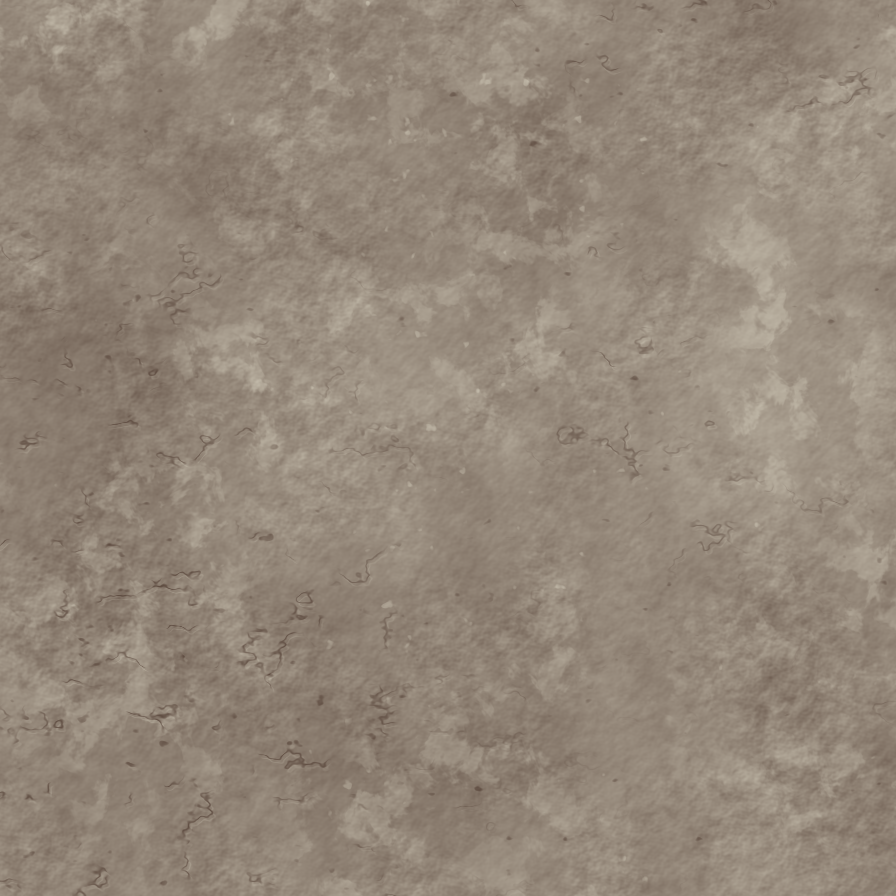
This texture is drawn by a WebGL 2 fragment shader. Its source:

```glsl
#version 300 es
precision highp float;
// Weathered grey-brown plaster with crumbled pale blotches, broken cracks, pits and a diagonal grain.

#define BASE_TONE 0.44
#define CLOUD_AMOUNT 0.42
#define MOTTLE_AMOUNT 0.25
#define BLOTCH_AMOUNT 0.40
#define FINE_AMOUNT 0.20
#define RELIEF_AMOUNT 0.40
#define GRAIN_AMOUNT 0.15
#define CRACK_AMOUNT 0.75
#define PIT_AMOUNT 0.60
#define FLECK_AMOUNT 0.50
#define DARK_COLOR vec3(0.49, 0.43, 0.38)
#define LIGHT_COLOR vec3(0.68, 0.64, 0.58)

uniform vec2 u_resolution;
out vec4 fragColor;

// Integer hash giving two values in 0..1 per lattice cell
vec2 hash2(vec2 cell) {
  uvec2 v = uvec2(ivec2(cell)) * 1664525u + 1013904223u;
  v.x += v.y * 1664525u;
  v.y += v.x * 1664525u;
  v ^= v >> 16u;
  v.x += v.y * 1664525u;
  v.y += v.x * 1664525u;
  v ^= v >> 16u;
  return vec2(v & 65535u) / 65535.0;
}

float cornerSlope(vec2 cell, vec2 toPoint) {
  float angle = 6.2832 * hash2(cell).x;
  return dot(vec2(cos(angle), sin(angle)), toPoint);
}

// Gradient noise, roughly -0.7..0.7
float noise(vec2 p) {
  vec2 i = floor(p), f = p - i;
  vec2 u = f * f * f * (f * (f * 6.0 - 15.0) + 10.0);
  vec2 e = vec2(1.0, 0.0);
  return mix(mix(cornerSlope(i, f), cornerSlope(i + e.xy, f - e.xy), u.x),
             mix(cornerSlope(i + e.yx, f - e.yx), cornerSlope(i + e.xx, f - e.xx), u.x), u.y);
}

float fbm(vec2 p, int octaves, float roughness) {
  float sum = 0.0, gain = 1.0;
  for (int i = 0; i < octaves; i++) {
    sum += gain * noise(p);
    p = mat2(1.6, 1.2, -1.2, 1.6) * p + 17.3;
    gain *= roughness;
  }
  return sum;
}

// Thin jagged lines along the zero level of a rough noise field, broken by gaps
float cracks(vec2 p) {
  float ridge = abs(fbm(p * vec2(7.0, 10.0) + 41.0, 5, 0.6));
  float gaps = smoothstep(0.0, 0.35, fbm(p * 17.0 + 71.0, 3, 0.6));
  return gaps * (1.0 - smoothstep(0.0, 0.055, ridge));
}

// Ragged specks: peaks of rough noise, kept only where the local limit is low
float specks(vec2 p, float density, float limit) {
  float peak = fbm(p * density, 3, 0.5);
  return smoothstep(limit, limit + 0.22, peak);
}

// Surface height for the raking light
float surface(vec2 p) {
  return fbm(p * vec2(30.0, 36.0) + 7.0, 4, 0.62);
}

void main() {
  vec2 p = gl_FragCoord.xy / min(u_resolution.x, u_resolution.y);
  vec2 warp = vec2(noise(p * 24.0 + 5.0), noise(p * 24.0 + 29.0));

  // Broad stains and medium mottling
  float tone = BASE_TONE + 0.14 * (p.x - 0.5);
  tone += CLOUD_AMOUNT * fbm(p * 2.6 + 3.0, 4, 0.5);
  tone += MOTTLE_AMOUNT * fbm(p * 10.0 + 0.1 * warp + 13.0, 5, 0.6);

  // Pale crumbled blotches, clustered and denser along a falling diagonal
  float band = exp(-pow(5.0 * (p.x + p.y - 1.1), 2.0));
  float cluster = smoothstep(-0.2, 0.45, fbm(p * 3.2 + 57.0, 3, 0.5) + 0.28 * band);
  float blotch = smoothstep(0.0, 0.32, fbm(p * 17.0 + 0.2 * warp + 91.0, 5, 0.62));
  tone += BLOTCH_AMOUNT * blotch * cluster;

  // Fine mottling, raking light on the relief and slanted grain
  float rough = 0.55 + 0.9 * smoothstep(-0.3, 0.4, fbm(p * 5.0 + 23.0, 3, 0.5));
  tone += FINE_AMOUNT * rough * fbm(p * 48.0 + 0.3 * warp, 3, 0.7);
  tone += RELIEF_AMOUNT * rough * (surface(p + vec2(0.0016, -0.0022)) - surface(p));
  vec2 slant = mat2(0.73, -0.68, 0.68, 0.73) * p;
  tone += GRAIN_AMOUNT * noise(slant * vec2(70.0, 190.0));

  // Cracks with a lit rim, strongest towards the lower left
  float worn = 1.0 - smoothstep(0.15, 0.7, length(p - vec2(0.05, 0.25)));
  worn = max(worn, 0.7 * smoothstep(0.05, 0.4, fbm(p * 3.5 + 83.0, 2, 0.5)));
  worn = 0.12 + 0.88 * worn;
  float rim = cracks(p + vec2(-0.003, 0.004));
  float groove = cracks(p);
  tone += CRACK_AMOUNT * worn * (0.4 * rim * (1.0 - groove) - groove);

  // Dark pits and bright chips
  float chips = smoothstep(-0.1, 0.4, fbm(p * 3.0 + 37.0, 2, 0.5));
  tone -= PIT_AMOUNT * specks(p * vec2(0.8, 1.2) + 3.7, 42.0, 0.64 - 0.14 * worn);
  tone += FLECK_AMOUNT * specks(p + 9.1, 46.0, 0.68 - 0.2 * chips);

  tone = clamp(tone, -0.6, 1.4);
  fragColor = vec4(mix(DARK_COLOR, LIGHT_COLOR, tone), 1.0);
}
```
